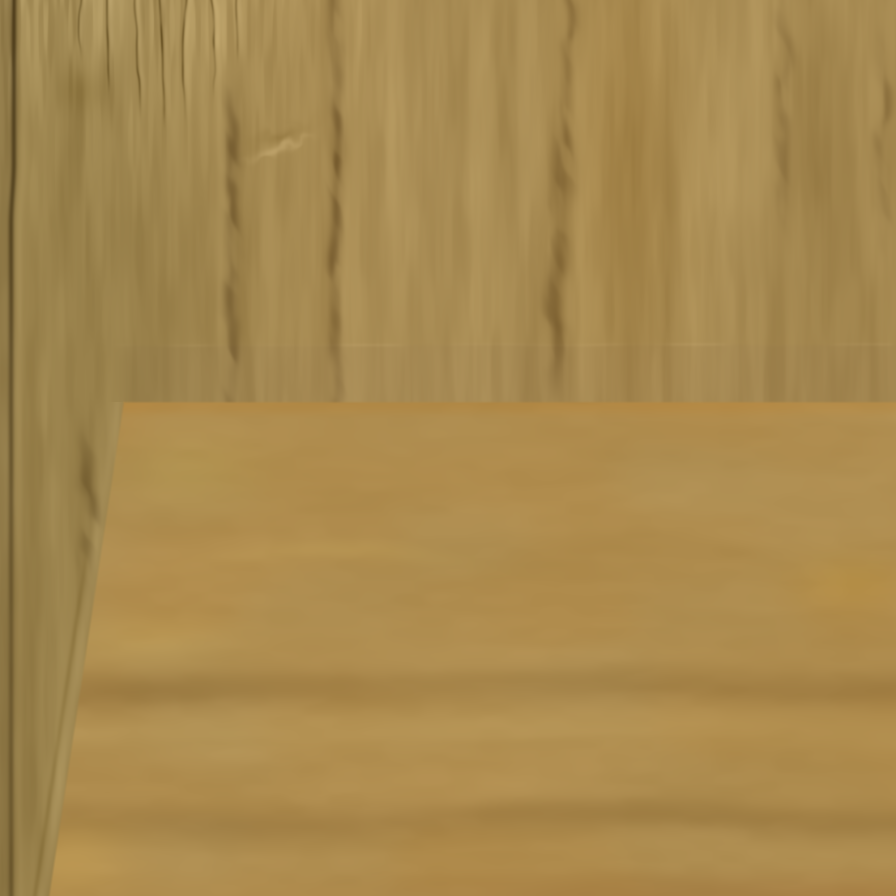
Reproduce this texture procedurally as a WebGL 1 fragment shader.

```glsl
precision highp float;
// Pale wooden board with horizontal grain lying on a vertically grained plank.
uniform vec2 u_resolution;

vec2 hash2(vec2 c) {
  return fract(sin(vec2(dot(c, vec2(127.1, 311.7)), dot(c, vec2(269.5, 183.3)))) * 4375.85);
}

// Smooth cellular noise in about -0.5..0.5: each cell holds one soft spot of random tone
float cells(vec2 p) {
  vec2 base = floor(p);
  float sum = 0.0, total = 0.0;
  for (int j = -1; j <= 1; j++) {
    for (int i = -1; i <= 1; i++) {
      vec2 c = base + vec2(float(i), float(j));
      vec2 h = hash2(c);
      vec2 d = c + 0.2 + 0.6 * h - p;
      float w = exp(-5.0 * dot(d, d));
      sum += w * fract(h.x * 7.3 + h.y * 3.1);
      total += w;
    }
  }
  return sum / total - 0.5;
}

float blob(vec2 p, vec2 c, vec2 r) {
  vec2 d = (p - c) / r;
  return exp(-dot(d, d));
}

float ridge(float d, float width) {
  return exp(-d * d / (width * width));
}

// Soft vein near x, between heights low and high, mottled by short flecks
float vein(vec2 p, float x, float width, float low, float high) {
  float d = p.x - x - 0.012 * cells(vec2(x * 90.0, p.y * 22.0));
  float span = smoothstep(low - 0.05, low + 0.05, p.y) * (1.0 - smoothstep(high - 0.05, high + 0.05, p.y));
  float flecks = 0.75 + 1.3 * cells(vec2(p.x * 70.0, p.y * 40.0 + p.x * 50.0));
  return ridge(d, width) * span * flecks;
}

vec3 plank(vec2 p) {
  vec3 col = mix(vec3(0.600, 0.507, 0.295), vec3(0.655, 0.543, 0.322), smoothstep(0.06, 0.40, p.x));

  // Fibres, finest in the upper left
  float corner = blob(p, vec2(0.12, 1.02), vec2(0.20, 0.14));
  float fibre = 0.050 * cells(p * vec2(16.0, 2.0)) + 0.046 * cells(p * vec2(42.0, 4.0) + 9.0);
  fibre += 0.032 * cells(p * vec2(95.0, 13.0) + 31.0);
  fibre += (0.015 + 0.11 * corner) * cells(p * vec2(210.0, 16.0));
  col += fibre * vec3(1.0, 1.0, 0.9) + 0.05 * corner;

  // Broad pale and warm zones
  col += 0.025 * blob(p, vec2(0.47, 0.83), vec2(0.06, 0.25));
  col += 0.025 * blob(p, vec2(0.59, 0.78), vec2(0.022, 0.25));
  col += 0.015 * blob(p, vec2(0.82, 0.75), vec2(0.06, 0.30));
  col -= vec3(0.005, 0.018, 0.030) * blob(p, vec2(0.70, 0.82), vec2(0.07, 0.30));
  col -= 0.05 * blob(p, vec2(0.09, 0.90), vec2(0.025));

  // Darker veins
  float veins = vein(p, 0.256, 0.008, 0.55, 0.88) + 0.9 * vein(p, 0.376, 0.007, 0.55, 1.10);
  veins += 0.75 * vein(p, 0.620, 0.010, 0.58, 0.84) + 0.5 * vein(p, 0.638, 0.007, 0.80, 1.10);
  veins += 0.45 * vein(p, 0.875, 0.008, 0.76, 0.98) + 0.5 * vein(p, 0.985, 0.007, 0.74, 0.94);
  veins += 0.7 * vein(p, 0.098, 0.009, 0.36, 0.50);
  col -= vec3(0.15, 0.145, 0.11) * veins;

  // Pale knot scar
  vec2 s = p - vec2(0.312, 0.836);
  s.y -= 0.35 * s.x + 0.014 * cells(p * 80.0);
  col += (0.08 * ridge(s.y, 0.005) - 0.04 * ridge(s.y - 0.014, 0.007)) * ridge(s.x, 0.027);

  // Slender cracks entering from the top, longest in the middle, each with a pale lip
  for (int i = 0; i < 7; i++) {
    float k = float(i);
    vec2 h = hash2(vec2(k, 4.0));
    float x = 0.088 + 0.029 * k + 0.008 * h.x + (1.0 - p.y) * 0.02 * k * (h.y - 0.1);
    float d = p.x - x - 0.005 * cells(vec2(k * 9.0, p.y * 24.0));
    float low = 0.85 + 0.008 * (k - 3.0) * (k - 3.0);
    float reach = smoothstep(low, low + 0.06, p.y) * (0.75 + 0.8 * cells(vec2(k * 7.0, p.y * 40.0)));
    col += reach * (0.05 * ridge(d - 0.004, 0.003) - vec3(0.22, 0.21, 0.18) * ridge(d, 0.0016));
  }

  // Faint broken cross seam
  float right = smoothstep(0.12, 0.16, p.x);
  float seam = p.y - 0.615 - 0.002 * cells(vec2(p.x * 12.0, 3.0));
  col -= vec3(0.008, 0.008, 0.0) * right * (1.0 - smoothstep(-0.003, 0.003, seam));
  col += 0.022 * right * ridge(seam, 0.002) * smoothstep(-0.2, 0.3, cells(vec2(p.x * 16.0, 7.0)));

  // Groove along the left border, fading towards the bottom
  float edge = p.x - 0.0125 - 0.003 * smoothstep(0.75, 0.82, p.y);
  col -= vec3(0.04, 0.035, 0.02) * (1.0 - smoothstep(-0.004, 0.010, edge));
  col += 0.02 * ridge(edge - 0.010, 0.004);
  return col - vec3(0.24, 0.22, 0.16) * ridge(edge, 0.0032) * mix(0.5, 1.0, smoothstep(0.2, 0.9, p.y));
}

vec3 board(vec2 p) {
  vec3 col = vec3(0.688, 0.552, 0.309);
  float wave = p.y + 0.012 * cells(p * vec2(4.0, 6.0)) + 0.003 * sin(p.x * 6.0 + 1.0);
  vec2 q = vec2(p.x, wave);
  col += 0.030 * cells(q * vec2(3.0, 13.0) + 5.0) + 0.020 * cells(q * vec2(6.0, 40.0) + 17.0);
  col += vec3(0.0, 0.018, 0.03) * cells(p * vec2(7.0, 14.0) + 60.0) + 0.012 * cells(p * vec2(30.0, 80.0));

  // Soft horizontal bands
  float uneven = 0.8 + 0.7 * cells(p * vec2(5.0, 12.0) + 40.0);
  float bands = 0.062 * ridge(wave - 0.232, 0.022) + 0.05 * ridge(wave - 0.083, 0.020);
  col -= vec3(1.0, 0.98, 0.75) * bands * uneven;
  col += vec3(0.015, 0.020, 0.018) * ridge(wave - 0.185, 0.025);
  col -= vec3(0.03, 0.05, 0.04) * smoothstep(0.2, 0.9, p.x) * (1.0 - smoothstep(0.0, 0.04, p.y));

  // Yellow patches and a pale arc
  col += vec3(0.02, 0.03, 0.01) * blob(p, vec2(0.21, 0.475), vec2(0.08, 0.04));
  col += vec3(0.04, 0.045, 0.03) * blob(p, vec2(0.16, 0.285), vec2(0.10, 0.028));
  col += vec3(0.04, 0.04, 0.02) * blob(p, vec2(0.08, 0.04), vec2(0.06, 0.04));
  col += vec3(0.02, 0.012, -0.02) * blob(p, vec2(0.95, 0.35), vec2(0.06, 0.03));
  float arc = wave - 0.386 + 0.7 * pow(p.x - 0.36, 2.0);
  col += vec3(0.022, 0.026, 0.015) * ridge(arc, 0.010) * ridge(p.x - 0.38, 0.13);
  return col + vec3(0.008, -0.018, -0.04) * smoothstep(0.53, 0.55, p.y);
}

void main() {
  vec2 p = gl_FragCoord.xy / u_resolution;
  float side = p.x - (0.055 + 0.151 * p.y);
  float top = 0.551 - p.y;
  float mask = smoothstep(-0.002, 0.002, min(side, top));

  // Pale bevel and narrow shadow beside the slanted edge
  float lower = 1.0 - smoothstep(0.30, 0.42, p.y);
  vec3 under = plank(p) + 0.03 * step(0.0, top) * ridge(side + 0.007, 0.006);
  under -= 0.05 * lower * ridge(side + 0.016, 0.003);
  gl_FragColor = vec4(mix(under, board(p), mask), 1.0);
}
```
